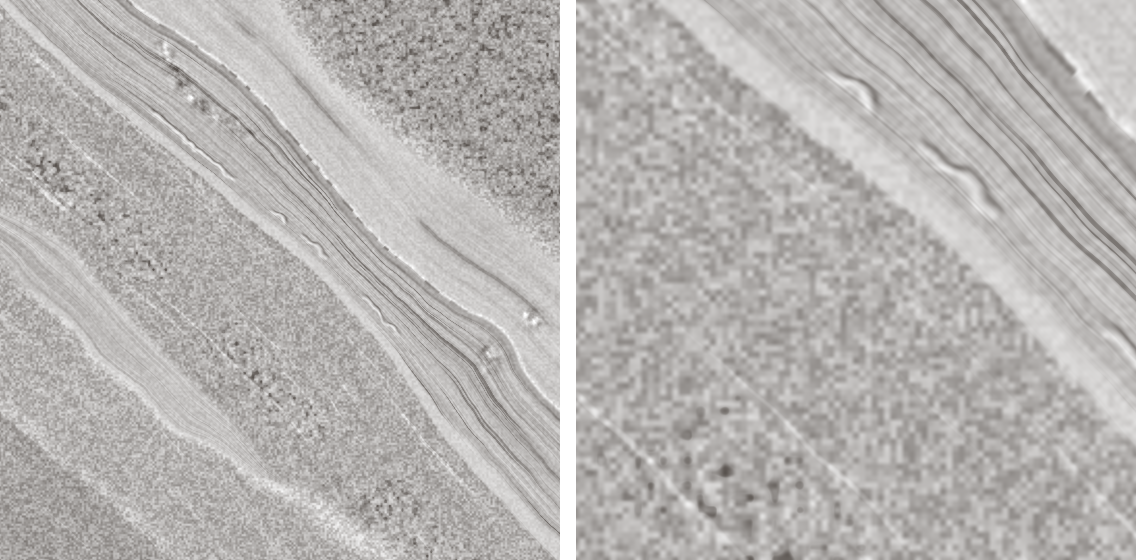
Left: the whole. Right: its middle third, enlarged.
This texture is drawn by a Shadertoy shader. Its source:

```glsl
// Grey sandstone slab: grainy rock crossed by pale diagonal bands and veins.
// Works in diagonal axes: s runs along the bedding, d runs across it.
// Edges of the beds are sums of smooth bumps; streaks are stretched noise.

const float ROCK_SW = 0.635, ROCK_LOW = 0.695, ROCK_BODY = 0.675, ROCK_NE = 0.635;
const float BED_LENS = 0.735, BED_STRIPED = 0.725, BED_PALE = 0.785, BED_UPPER = 0.765;
const float WHITE = 0.885, VEIN_DARK = 0.46;
const float GRAIN_FREQ = 270.0, GRAIN_AMOUNT = 0.24;
const vec3 WARMTH = vec3(0.035, 0.0, -0.025);

float hash(vec2 p) {
    vec3 q = fract(vec3(p.xyx) * 0.1031);
    q += dot(q, q.yzx + 33.33);
    return fract((q.x + q.y) * q.z);
}

float noise(vec2 p) {
    vec2 i = floor(p), f = fract(p);
    f = f * f * (3.0 - 2.0 * f);
    return mix(mix(hash(i), hash(i + vec2(1, 0)), f.x),
               mix(hash(i + vec2(0, 1)), hash(i + vec2(1, 1)), f.x), f.y);
}

float fbm(vec2 p) {
    float sum = 0.0, amp = 0.5;
    for (int i = 0; i < 4; i++) {
        sum += amp * noise(p);
        p = mat2(1.6, 1.2, -1.2, 1.6) * p + 17.3;
        amp *= 0.5;
    }
    return sum;
}

float bump(float x, float center, float width) {
    float t = (x - center) / width;
    return exp(-t * t);
}

float below(float x, float edge, float soft) {
    return 1.0 - smoothstep(edge - soft, edge + soft, x);
}

float span(float x, float a, float b, float soft) {
    return below(x, b, soft) * (1.0 - below(x, a, soft));
}

// Fine parallel layering, centred on zero; u counts layers across the bed
float streaks(float s, float u) {
    return 0.6 * noise(vec2(s * 5.0, u)) + 0.4 * noise(vec2(s * 9.0 + 7.0, u * 2.3)) - 0.5;
}

void mainImage(out vec4 fragColor, in vec2 fragCoord) {
    vec2 p = fragCoord / iResolution.xy;
    float s = 0.5 * (p.x + 1.0 - p.y);
    float d = 1.0 - p.y - p.x;
    d += 0.010 * (noise(p * 9.0) - 0.5) + 0.005 * (noise(p * 38.0) - 0.5);

    // Bed edges, from the upper right to the lower left
    float haloEdge = -0.45 - 0.07 * smoothstep(0.38, 0.75, s) - 0.05 * below(s, 0.29, 0.07);
    float brownVein = -0.37 - 0.02 * bump(s, 0.31, 0.1) + 0.015 * bump(s, 0.58, 0.07)
                    - 0.03 * smoothstep(0.62, 0.76, s);
    float mainVein = -0.268 + 0.04 * bump(s, 0.1, 0.09) - 0.02 * bump(s, 0.32, 0.09)
                   + 0.016 * bump(s, 0.55, 0.09) - 0.04 * bump(s, 0.745, 0.05);
    float whiteBand = 0.012 - 0.085 * bump(s, 0.53, 0.24) - 0.015 * bump(s, 0.25, 0.1)
                    - 0.012 * bump(s, 0.64, 0.06);
    float lensTop = 0.34 + 0.045 * bump(s, 0.17, 0.05) - 0.018 * bump(s, 0.3, 0.07)
                  + 0.015 * bump(s, 0.65, 0.05);
    float lensBase = 0.46 - 0.15 * smoothstep(0.48, 0.85, s) + 0.008 * sin(s * 50.0);
    float cornerEdge = 0.72 - 0.04 * smoothstep(0.33, 0.65, s);

    // Flat tone of each bed
    float lens = span(d, lensTop, lensBase, 0.012) * below(s, 0.66, 0.05);
    float striped = span(d, mainVein, whiteBand, 0.004);
    float upper = span(d, haloEdge, mainVein, 0.012);
    float rockNE = below(d, haloEdge - 0.035, 0.065);
    float tone = mix(ROCK_SW, ROCK_LOW, below(d, cornerEdge, 0.015));
    tone = mix(tone, ROCK_BODY, below(d, lensBase, 0.02));
    tone = mix(tone, BED_LENS, lens);
    tone = mix(tone, BED_STRIPED, below(d, whiteBand, 0.004));
    tone = mix(tone, BED_PALE, below(d, mainVein, 0.004));
    tone = mix(tone, BED_UPPER, below(d, brownVein, 0.01));
    tone += 0.05 * bump(d, haloEdge + 0.01, 0.03);
    tone = mix(tone, ROCK_NE, rockNE);

    // Layering that follows the bed edges
    float stripeU = (d - whiteBand) / (mainVein - whiteBand);
    float lensU = (d - lensTop) / max(lensBase - lensTop, 0.02);
    float fine = streaks(s, stripeU * 44.0);
    tone += striped * (0.24 * fine + 0.09 * streaks(s, stripeU * 9.0));
    tone -= striped * 0.14 * smoothstep(0.16, 0.32, -fine);
    tone += lens * (0.2 * streaks(s, lensU * 19.0) + 0.1 * streaks(s, lensU * 6.0));
    tone += upper * 0.12 * streaks(s, (d - brownVein) * 95.0);
    float rock = 1.0 - max(max(striped, upper), lens);
    float faint = streaks(s, (d - 0.6 * whiteBand) * 55.0);
    tone += rock * (1.0 - rockNE) * (0.06 * faint + 0.10 * smoothstep(0.2, 0.38, faint));

    // Broad white band, its shadow and the jagged seam beside it
    float bandWidth = 0.024 + 0.016 * smoothstep(0.7, 0.85, s);
    float e = d - whiteBand;
    tone = mix(tone, 0.83, 0.9 * span(e, -bandWidth, 0.0, 0.005));
    tone -= 0.07 * bump(e, -bandWidth - 0.014, 0.010);
    float seam = e + bandWidth + 0.026 + 0.012 * (noise(p * 70.0) - 0.5);
    float seamPart = span(s, 0.2, 0.68, 0.08) * smoothstep(0.25, 0.6, noise(vec2(s * 45.0, 3.0)));
    tone += seamPart * (0.16 * bump(seam, 0.004, 0.004) - 0.2 * bump(seam, -0.004, 0.003));

    // Main vein: bright rim with dark beads, grey trough, dark lower line
    float v = d - mainVein;
    float bead = smoothstep(0.5, 0.7, noise(vec2(s * 120.0, 8.0))) * below(s, 0.68, 0.06);
    tone = mix(tone, 0.64, 0.75 * span(v, 0.004, 0.022, 0.005));
    tone = mix(tone, 0.93, 0.9 * bump(v, 0.0, 0.005));
    tone = mix(tone, VEIN_DARK, 0.8 * bead * bump(v, 0.004, 0.004));
    tone = mix(tone, VEIN_DARK, 0.75 * bump(v, 0.021, 0.004) * (0.5 + 0.5 * noise(vec2(s * 30.0, 1.0))));

    // Brown vein, lens rim and pale edge of the corner rock
    float brown = bump(d, brownVein, 0.004) + 0.5 * bump(d, brownVein + 0.004, 0.015);
    brown *= span(s, 0.23, 0.77, 0.03) * smoothstep(0.15, 0.75, noise(vec2(s * 22.0, 5.0)));
    tone = mix(tone, 0.5, 0.7 * min(brown, 1.0));
    float rimWidth = 0.010 + 0.022 * smoothstep(0.6, 0.8, s);
    tone = mix(tone, WHITE, 0.75 * bump(d, lensBase, rimWidth) * smoothstep(0.2, 0.34, s));
    tone = mix(tone, 0.82, 0.6 * bump(d, lensTop, 0.012) * below(s, 0.48, 0.15));
    tone = mix(tone, 0.80, 0.75 * bump(d, cornerEdge, 0.016) * (0.4 + noise(p * 45.0)));

    // Crumbled, embossed patches
    float crumble = bump(d, -0.19 + 0.02 * sin(s * 30.0), 0.02) * span(s, 0.18, 0.35, 0.015);
    crumble += bump(d, -0.24, 0.03) * bump(s, 0.755, 0.02) + bump(d, -0.38, 0.025) * bump(s, 0.76, 0.018);
    float relief = fbm(p * 48.0) - fbm(p * 48.0 + vec2(0.35, -0.3));
    tone += crumble * (1.1 * relief - 0.05);

    // Sand grain, coarser and darker along the speckled belts
    float grit = 0.35 + 0.65 * rock;
    float belt = bump(d, 0.21, 0.07) * smoothstep(0.35, 0.6, noise(p * 11.0)) + 0.8 * rockNE;
    float coarse = noise(p * GRAIN_FREQ * 0.5 + 40.0) - 0.5;
    tone += grit * GRAIN_AMOUNT * (noise(p * GRAIN_FREQ) - 0.5 + 0.3 * coarse);
    tone += rock * belt * (0.14 * coarse - 0.16 * smoothstep(0.2, 0.4, -coarse));
    tone += 0.04 * (fbm(p * 7.0) - 0.47);

    fragColor = vec4(clamp(tone + WARMTH * (1.0 - tone), 0.0, 1.0), 1.0);
}
```
